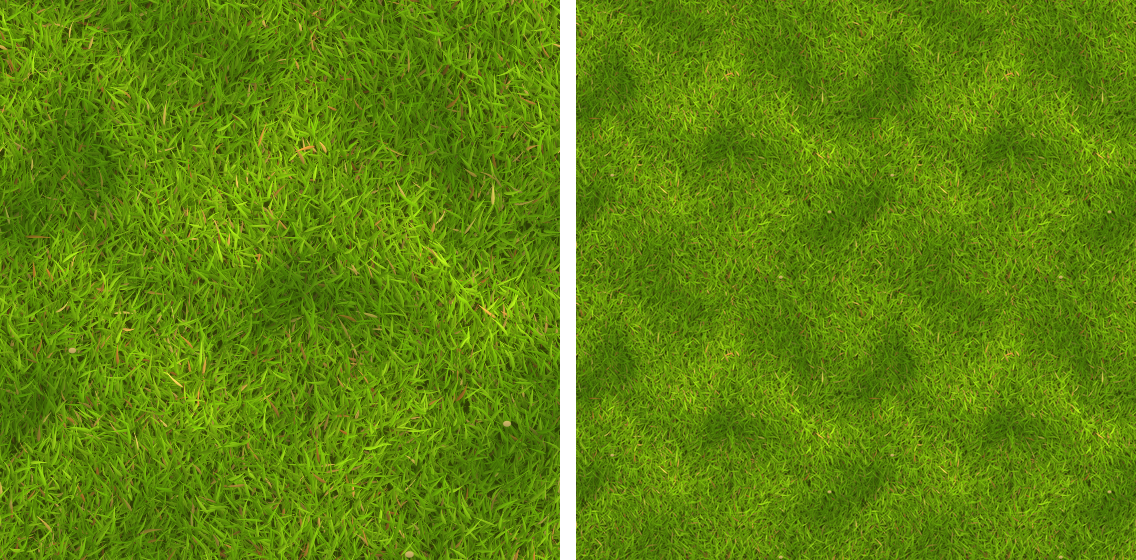
Left: one tile. Right: repeated 2 by 2.
Write a WebGL 2 fragment shader that draws this texture.

```glsl
#version 300 es
precision highp float;
// A seamless lawn seen from above: layers of short curved grass blades, one per
// grid cell, composited front to back over dark soil. Layered sines with whole
// frequencies steer the lean of the blades and the broad patches of shade.

uniform vec2 u_resolution;
out vec4 fragColor;

const float TAU = 6.2831853;
const int LAYERS = 17;

// Four random values in 0..1 from an integer cell, layer and channel
vec4 hash4(ivec4 key) {
    uvec4 v = uvec4(key) * 1664525u + 1013904223u;
    for (int i = 0; i < 2; i++) {
        v.x += v.y * v.w;
        v.y += v.z * v.x;
        v.z += v.x * v.y;
        v.w += v.y * v.z;
        v ^= v >> 16u;
    }
    return vec4(v >> 8u) / 16777216.0;
}

// Prevailing lean of the blades, periodic over the tile
float flowAngle(vec2 p) {
    p *= TAU;
    return 0.3 * sin(p.x + 2.0 * p.y + 1.0)
         + 0.3 * sin(3.0 * p.x - 2.0 * p.y + 4.0)
         + 0.2 * sin(5.0 * p.y + 4.0 * p.x);
}

// Broad light and shade, roughly -1..1, periodic over the tile
float shadePatches(vec2 p) {
    p *= TAU;
    p += 0.5 * sin(2.0 * p.yx + vec2(0.7, 3.1)) + 0.2 * sin(5.0 * p.yx + vec2(2.0, 0.4));
    return 0.38 * sin(p.x + 2.0 * p.y + 2.3)
         + 0.34 * sin(2.0 * p.x - p.y + 0.6)
         + 0.22 * sin(3.0 * p.y + p.x + 5.0)
         + 0.16 * sin(4.0 * p.x + 3.0 * p.y + 1.4);
}

// Colour and coverage of the blade rooted in one cell
vec4 grassBlade(vec2 local, ivec2 cell, int layer, int cells, float pixel) {
    ivec2 wrapped = (cell + cells) % cells;
    vec4 h = hash4(ivec4(wrapped, layer, 1));
    float twist = fract(h.w * 37.0);

    // Blade space: t runs from root to tip, side runs across
    float angle = flowAngle(vec2(wrapped) / float(cells)) + (h.z + twist - 1.0) * 1.7;
    vec2 along = vec2(sin(angle), cos(angle));
    vec2 d = local - h.xy;
    float t = dot(d, along) / mix(0.5, 0.92, h.w);
    if (abs(t) > 1.0) return vec4(0.0);
    float side = dot(d, vec2(along.y, -along.x)) - (fract(h.z * 53.0) - 0.5) * 0.3 * (t * t - 0.4);

    float halfWidth = mix(0.06, 0.115, fract(h.x * 71.0))
                    * min(1.0, 0.75 * (1.0 - t)) * smoothstep(-1.3, -0.4, t);
    float soft = 0.6 * max(pixel, 0.03);
    float cover = smoothstep(-soft, soft, halfWidth - abs(side))
                * (1.0 - smoothstep(0.8, 1.0, abs(t)));
    if (cover < 0.004) return vec4(0.0);

    // Green to lime, with some dry straw mostly further down
    vec4 tone = hash4(ivec4(wrapped, layer, 2));
    float depth = float(layer) / float(LAYERS);
    vec3 color = mix(vec3(0.37, 0.59, 0.025), vec3(0.52, 0.69, 0.09), tone.x * tone.x);
    float dry = step(tone.y, 0.03 + 0.11 * depth);
    color = mix(color, mix(vec3(0.62, 0.40, 0.14), vec3(0.76, 0.69, 0.32), tone.w), dry);

    // Lower blades, roots and the side turned away are darker
    float light = mix(1.12, 0.52, depth) * mix(0.8, 1.22, tone.z) * mix(0.94, 1.05, t);
    light *= 1.0 + 0.12 * clamp(side / max(halfWidth, 0.01), -1.0, 1.0);
    return vec4(color * light, cover);
}

void main() {
    vec2 uv = gl_FragCoord.xy / u_resolution;
    vec3 color = vec3(0.0);
    float open = 1.0;

    // Blades from the topmost layer downwards
    for (int layer = 0; layer < LAYERS; layer++) {
        if (open < 0.01) break;
        int cells = 35 + layer * 5 % 11;
        vec2 grid = uv * float(cells);
        ivec2 home = ivec2(floor(grid));
        for (int k = 0; k < 9; k++) {
            ivec2 cell = home + ivec2(k % 3, k / 3) - 1;
            vec4 blade = grassBlade(grid - vec2(cell), cell, layer, cells,
                                    float(cells) / u_resolution.y);
            color += open * blade.a * blade.rgb;
            open *= 1.0 - blade.a;
        }
    }
    color += open * vec3(0.17, 0.21, 0.02);

    // Shaded patches are deeper green and a little flatter
    float patches = shadePatches(uv);
    float shade = clamp(-patches, 0.0, 1.0);
    color = mix(color, vec3(0.34, 0.49, 0.035), 0.08 + 0.2 * shade);
    color *= 1.0 + patches * vec3(0.24, 0.17, 0.2);

    // A few small pale pebbles
    for (int i = 0; i < 3; i++) {
        vec4 h = hash4(ivec4(i, 7, 3, 5));
        vec2 d = fract(uv - h.xy + 0.5) - 0.5;
        float edge = length(d * vec2(1.0, 1.35)) - mix(0.005, 0.008, h.z);
        vec3 stone = vec3(0.76, 0.68, 0.38) * (1.0 + 18.0 * d.y);
        color = mix(color, stone, 1.0 - smoothstep(-0.0015, 0.0015, edge));
    }
    fragColor = vec4(clamp(color, 0.0, 1.0), 1.0);
}
```
